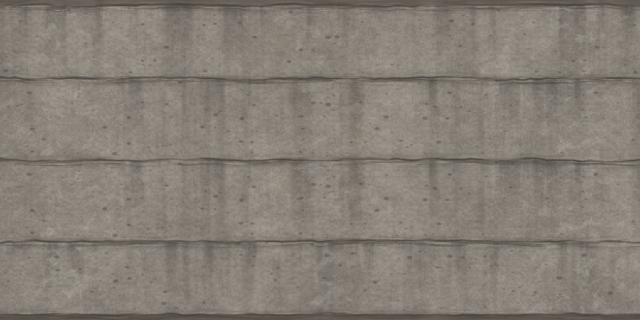
Reproduce this texture procedurally as a Shadertoy shader.

```glsl
// Weathered concrete wall cast in four wide horizontal courses.
// Wavering dark seams are distance bands bent by noise; stains, grain,
// pale scuffs and pits are layered from value noise and a sine hash.

const vec3 CONCRETE = vec3(0.555, 0.528, 0.493);
const vec3 RUST_TINT = vec3(0.50, 0.445, 0.395);
const vec3 SCUFF = vec3(0.66, 0.645, 0.62);
const vec3 CRACK = vec3(0.27, 0.25, 0.23);
const vec3 EDGE_STRIP = vec3(0.37, 0.335, 0.305);
const float COURSE_HEIGHT = 0.255;
const float EDGE_INSET = 0.017;

float hash(vec2 p) {
    return fract(sin(dot(p, vec2(127.1, 311.7))) * 43758.5453);
}

float noise(vec2 p) {
    vec2 cell = floor(p);
    vec2 f = fract(p);
    f = f * f * (3.0 - 2.0 * f);
    float low = mix(hash(cell), hash(cell + vec2(1.0, 0.0)), f.x);
    float high = mix(hash(cell + vec2(0.0, 1.0)), hash(cell + 1.0), f.x);
    return mix(low, high, f.y);
}

float fbm(vec2 p) {
    float sum = 0.0;
    float amplitude = 0.5;
    for (int i = 0; i < 4; i++) {
        sum += amplitude * noise(p);
        p = p * 2.03 + 17.3;
        amplitude *= 0.5;
    }
    return sum / 0.9375;
}

float bump(float x, float center, float width) {
    float d = (x - center) / width;
    return exp(-d * d);
}

float line(float d, float halfWidth, float blur) {
    return 1.0 - smoothstep(halfWidth - blur, halfWidth + blur, abs(d));
}

// Scattered pits: one randomly placed, flattened dot in some cells.
float pits(vec2 p, float cells, float density, float blur) {
    vec2 q = p * cells;
    vec2 id = floor(q);
    vec2 center = 0.3 + 0.4 * vec2(hash(id + 3.1), hash(id + 8.7));
    vec2 d = (fract(q) - center) * vec2(0.75, 1.2);
    float radius = mix(0.06, 0.17, hash(id + 5.3));
    float present = step(hash(id), density);
    return present * (1.0 - smoothstep(radius - blur * cells, radius + blur * cells, length(d)));
}

// Surface of one course; h runs from 0 at its foot to 1 at its head.
vec3 surface(vec2 p, vec2 local, float h, float blur) {
    vec3 color = CONCRETE;
    color *= 1.0 + 0.16 * (fbm(p * vec2(5.0, 4.0)) - 0.5);
    color *= 1.0 + 0.13 * (fbm(local * vec2(24.0, 22.0)) - 0.5);

    // Vertical runs, strongest under the upper seam
    float runs = fbm(vec2(local.x * 26.0, local.y * 2.5));
    color *= 1.0 - (0.05 + 0.16 * h * h) * smoothstep(0.42, 0.75, runs);
    color *= 1.0 + 0.07 * (noise(vec2(p.x * 9.0, p.y * 1.3)) - 0.5);

    // Brown stains either side of the middle
    float stain = bump(p.x, 0.895, 0.03) + bump(p.x, 1.105, 0.035);
    stain *= smoothstep(0.3, 0.7, fbm(local * vec2(40.0, 9.0)));
    color = mix(color, RUST_TINT, 0.38 * stain);

    // Pale scuffs, gathered near both ends and the centre
    float ends = bump(p.x, 0.2, 0.12) + bump(p.x, 1.8, 0.14) + 0.6 * bump(p.x, 1.0, 0.12);
    float curl = fbm(local * vec2(32.0, 38.0) + 2.0 * fbm(local * 20.0));
    float scuff = smoothstep(0.54, 0.72, curl) * (0.2 + 0.5 * ends);
    color = mix(color, SCUFF, 0.55 * scuff);

    // Sandy grain and pits
    color *= 1.0 + 0.11 * (noise(p * 190.0) - 0.5) + 0.08 * (noise(p * vec2(60.0, 130.0)) - 0.5);
    float holes = max(pits(local, 26.0, 0.14, blur), 0.7 * pits(local + 4.3, 45.0, 0.12, blur));
    return mix(color, CRACK, 0.42 * holes);
}

// Main crack, split side strands and a soft grimy band along one seam.
vec3 addSeam(vec3 color, vec2 p, float seamY, float seed, float blur) {
    float bend = 0.014 * (fbm(vec2(p.x * 9.0, seed)) - 0.5) + 0.004 * (noise(vec2(p.x * 38.0, seed)) - 0.5);
    float d = p.y - seamY - bend;
    float streak = fbm(vec2(p.x * 11.0, p.y * 150.0 + seed));
    float grime = bump(d, -0.004, 0.016) * smoothstep(0.25, 0.7, streak);
    color = mix(color, CRACK, 0.48 * grime);

    float wear = smoothstep(0.15, 0.65, noise(vec2(p.x * 15.0, seed + 9.0)));
    color = mix(color, CRACK, (0.4 + 0.42 * wear) * line(d, 0.0024, blur));

    float split = 0.005 + 0.012 * noise(vec2(p.x * 7.0, seed + 20.0));
    float strand = line(d + split, 0.0015, blur) * smoothstep(0.4, 0.7, noise(vec2(p.x * 12.0, seed + 31.0)));
    color = mix(color, CRACK, 0.45 * strand);
    float lip = bump(d, 0.008, 0.003) * noise(vec2(p.x * 25.0, seed + 44.0));
    return mix(color, SCUFF, 0.22 * lip);
}

void mainImage(out vec4 fragColor, in vec2 fragCoord) {
    vec2 p = fragCoord / iResolution.xy * vec2(2.0, 1.0);
    float blur = 1.0 / iResolution.y;

    // The two middle courses share one pattern of wear
    float course = (p.y - 0.5) / COURSE_HEIGHT + 2.0;
    float row = clamp(floor(course), 0.0, 3.0);
    float h = clamp(course - row, 0.0, 1.0);
    float seed = row == 2.0 ? 1.0 : row;
    vec2 local = vec2(p.x + seed * 7.0, h * COURSE_HEIGHT + seed * 3.0);
    vec3 color = surface(p, local, h, blur);

    // Darker strips along the top and bottom
    float edge = min(p.y, 1.0 - p.y);
    float strip = 1.0 - smoothstep(EDGE_INSET - 0.004, EDGE_INSET + 0.004, edge);
    color = mix(color, EDGE_STRIP * (0.85 + 0.3 * fbm(p * vec2(12.0, 90.0))), 0.8 * strip);

    for (int i = -2; i <= 2; i++) {
        float seamY = clamp(0.5 + float(i) * COURSE_HEIGHT, EDGE_INSET, 1.0 - EDGE_INSET);
        color = addSeam(color, p, seamY, float(i) * 13.0 + 50.0, blur);
    }
    fragColor = vec4(color, 1.0);
}
```
